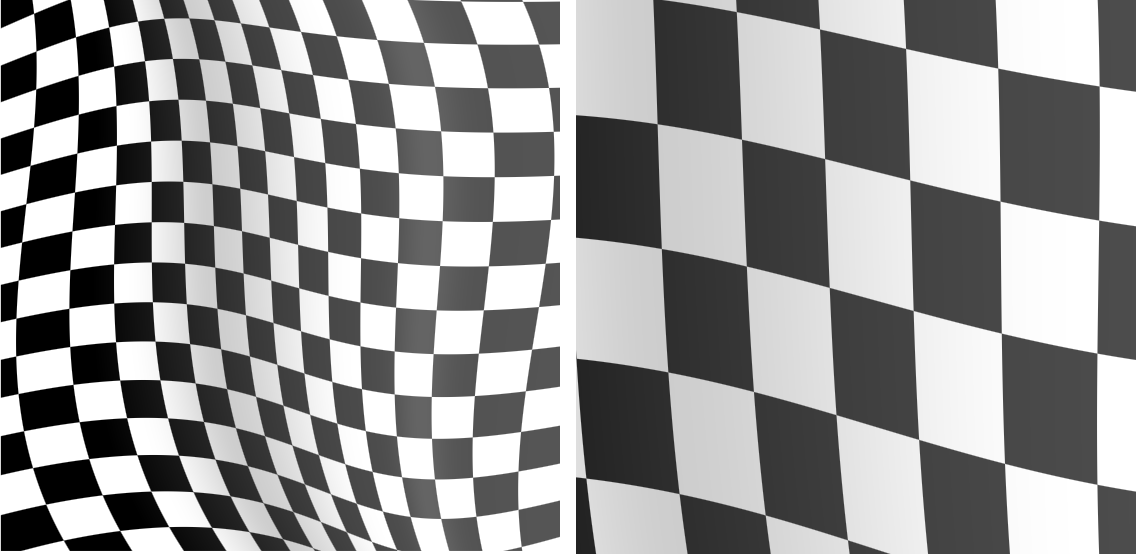
Left: the whole. Right: its middle third, enlarged.
A Shadertoy shader for this pattern:

```glsl
const float CENTER_COLUMN = 7.0;     // column index where s = 0
const float HALF_COLUMNS = 7.0;      // columns per unit of s
const int SOLVE_STEPS = 6;
const vec2 MARGIN = vec2(0.0015, 0.0055);

const float FOLD_START = 2.2;        // shaded fold on the light squares
const float FOLD_CENTER = 5.1;
const float FOLD_END = 10.0;
const float FOLD_DEPTH = 0.2;
const float DARK_START = 1.5;        // column where black begins to lift
const float DARK_LIFT = 0.36;
const float DARK_RATE = 0.2;
const float GLEAM_CENTER = 11.7;
const float GLEAM_WIDTH = 0.7;
const float GLEAM = 0.08;

// Cloth warp: powers of s, each holding coefficients of 1, t, t^2, t^3
const vec4 X0 = vec4(0.4841, 0.0195, 0.0254, 0.0749);
const vec4 X1 = vec4(0.3419, -0.0324, -0.0547, 0.0);
const vec4 X2 = vec4(0.0206, -0.0750, -0.0134, 0.0);
const vec4 X3 = vec4(0.1267, 0.0151, 0.0061, 0.0);
const vec4 X4 = vec4(-0.0023, -0.0017, -0.0014, 0.0);

const vec4 ROW0 = vec4(5.915, 6.479, 0.24, 0.24);
const vec4 ROW1 = vec4(-1.223, -0.741, -0.08, 0.01);
const vec4 ROW2 = vec4(-0.202, 0.296, -0.055, -0.067);
const vec4 ROW3 = vec4(0.923, 0.299, 0.165, 0.056);
const vec4 ROW4 = vec4(-0.1085, 0.047, 0.0, 0.0);

// Newton solve for the column parameter s that lands on x at height t
float solveColumn(float x, vec4 powers) {
    float a = dot(X0, powers), b = dot(X1, powers), c = dot(X2, powers);
    float d = dot(X3, powers), e = dot(X4, powers);
    float s = 2.0 * x - 1.0;
    for (int i = 0; i < SOLVE_STEPS; i++) {
        float value = a + s * (b + s * (c + s * (d + s * e)));
        float slope = b + s * (2.0 * c + s * (3.0 * d + s * 4.0 * e));
        s -= (value - x) / slope;
    }
    return s;
}

float rowAt(float s, vec4 powers) {
    return dot(ROW0 + s * (ROW1 + s * (ROW2 + s * (ROW3 + s * ROW4))), powers);
}

// Antialiased +1 / -1 wave that flips at every integer
vec2 squareWave(vec2 cell) {
    vec2 wave = abs(mod(cell - 0.5, 2.0) - 1.0) - 0.5;
    return clamp(2.0 * wave / fwidth(cell), -1.0, 1.0);
}

float lightShade(float column) {
    float rise = smoothstep(FOLD_START, FOLD_CENTER, column);
    float fall = smoothstep(FOLD_CENTER - 0.6, FOLD_END, column);
    return 1.0 - FOLD_DEPTH * rise * (1.0 - fall);
}

float darkShade(float column) {
    float lift = 1.0 - exp(-DARK_RATE * max(column - DARK_START, 0.0));
    float offset = (column - GLEAM_CENTER) / GLEAM_WIDTH;
    return DARK_LIFT * lift + GLEAM * exp(-offset * offset);
}

void mainImage(out vec4 fragColor, in vec2 fragCoord) {
    vec2 uv = fragCoord / iResolution.xy;
    float t = 1.0 - 2.0 * uv.y;
    vec4 powers = vec4(1.0, t, t * t, t * t * t);

    // Cloth coordinates
    float s = solveColumn(uv.x, powers);
    float column = CENTER_COLUMN + HALF_COLUMNS * s;
    vec2 wave = squareWave(vec2(column, rowAt(s, powers)));

    // Checks and folds
    float check = 0.5 + 0.5 * wave.x * wave.y;
    float shade = mix(darkShade(column), lightShade(column), check);

    // White margin at the left and bottom
    vec2 inside = clamp((uv - MARGIN) * iResolution.xy + 0.5, 0.0, 1.0);
    shade = mix(1.0, shade, inside.x * inside.y);
    fragColor = vec4(vec3(shade), 1.0);
}
```
